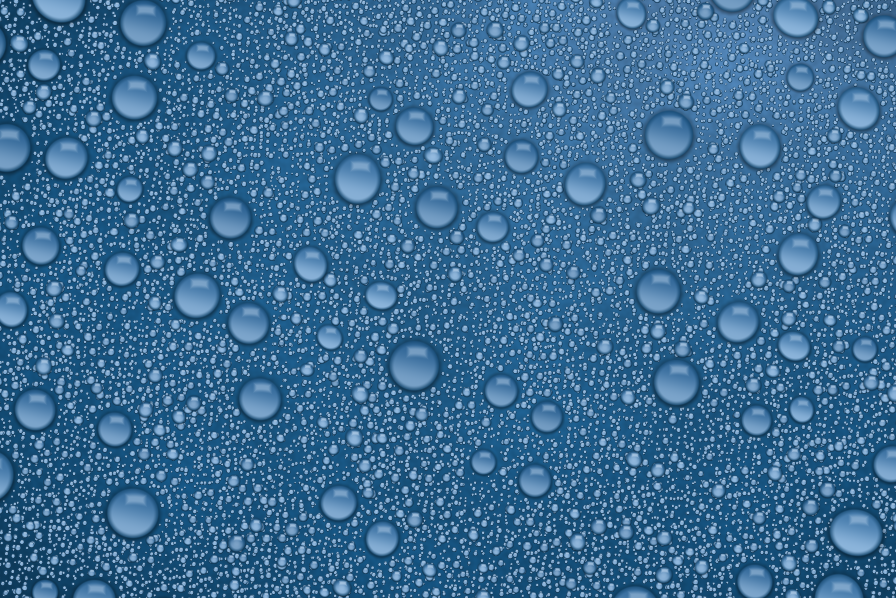
This texture is drawn by a WebGL 2 fragment shader. Its source:

```glsl
#version 300 es
precision highp float;
// Water drops of many sizes beaded on a blue surface, lit from the upper right.
uniform vec2 u_resolution;
out vec4 fragColor;

vec3 hash3(vec3 p) {
    p = fract(p * vec3(0.1031, 0.1030, 0.0973));
    p += dot(p, p.yxz + 33.33);
    return fract((p.xxy + p.yxx) * p.zyx);
}

vec2 gradientAt(vec2 cell) {
    float a = 6.2832 * hash3(vec3(cell, 7.0)).x;
    return vec2(cos(a), sin(a));
}

float gradientNoise(vec2 p) {
    vec2 i = floor(p), f = fract(p);
    vec2 u = f * f * f * (f * (f * 6.0 - 15.0) + 10.0);
    float a = dot(gradientAt(i), f);
    float b = dot(gradientAt(i + vec2(1, 0)), f - vec2(1, 0));
    float c = dot(gradientAt(i + vec2(0, 1)), f - vec2(0, 1));
    float d = dot(gradientAt(i + vec2(1, 1)), f - vec2(1, 1));
    return mix(mix(a, b, u.x), mix(c, d, u.x), u.y);
}

// One drop per grid cell, kept inside it: offset from its centre, radius, random id.
vec4 findDrop(vec2 p, float cellSize, float share, float seed) {
    float angle = 0.35 + seed * 1.3;
    mat2 turn = mat2(cos(angle), sin(angle), -sin(angle), cos(angle));
    vec2 g = turn * p / cellSize + 40.0;
    g.x += hash3(vec3(floor(g.y), 3.0, seed)).x;
    vec3 h = hash3(vec3(floor(g), seed + 11.0));
    vec3 k = hash3(vec3(floor(g), seed + 29.0));
    float radius = mix(0.14, 0.32, h.z);
    vec2 centre = 0.5 + (h.xy - 0.5) * (1.0 - 2.5 * radius);
    vec2 offset = (fract(g) - centre) * turn * cellSize;
    return vec4(offset, k.x < share ? radius * cellSize : 0.0, k.y);
}

vec3 surface(vec2 p, vec2 uv) {
    float glow = exp(-2.6 * dot(uv - vec2(0.83, 1.04), uv - vec2(0.83, 1.04)));
    vec3 col = mix(vec3(0.065, 0.30, 0.47), vec3(0.34, 0.52, 0.71), glow * glow * 0.9);
    col += vec3(0.04, 0.045, 0.05) * exp(-5.0 * dot(uv - 0.5, uv - 0.5));
    col *= 1.0 - 0.3 * smoothstep(0.45, 0.8, length(uv - vec2(0.53, 0.52)));
    col *= 1.0 + 0.12 * gradientNoise(p * 5.0) + 0.10 * gradientNoise(p * 95.0);
    return col;
}

// Paints one drop over col; q is the offset in units of the drop radius.
vec3 paintDrop(vec3 col, vec2 q, float radius, float id, float large) {
    float angle = id * 6.2832;
    vec2 axis = vec2(cos(angle), sin(angle));
    float along = dot(q, axis);
    float d = length(q - axis * along * 0.14 * id * id);
    float edge = 1.0 / (u_resolution.y * radius);

    // Contact shadow, strongest below the drop
    float shade = 1.0 - smoothstep(0.88, 1.24, d);
    col *= 1.0 - shade * mix(0.55, 0.28, smoothstep(-0.9, 0.8, q.y));

    // Body: pale towards the bottom, dark at the rim
    vec3 body = mix(vec3(0.23, 0.44, 0.63), vec3(0.50, 0.66, 0.81),
                    smoothstep(0.75, -0.75, q.y + 0.25 * q.x));
    body = mix(body, vec3(0.62, 0.75, 0.88), (1.0 - large) * 0.6 * smoothstep(0.8, 0.1, d));
    body += 0.10 * (id - 0.5);
    float rim = smoothstep(mix(0.55, 0.78, large), 1.03, d);
    body = mix(body, vec3(0.04, 0.24, 0.39), rim * mix(0.85, 0.6, smoothstep(-0.6, 0.9, q.y)));

    // Window-shaped glint near the top, curved along the rim
    vec2 w = abs(vec2(q.x - 0.12, q.y - 0.58 + 0.25 * q.x * q.x)) - vec2(0.30, 0.10);
    float glint = 1.0 - smoothstep(-0.05, 0.14 + edge, max(w.x, w.y));
    body = mix(body, vec3(0.72, 0.82, 0.92), glint * mix(0.75, 0.5, large));

    return mix(col, body, 1.0 - smoothstep(1.0 - edge, 1.0 + edge, d));
}

void main() {
    vec2 uv = gl_FragCoord.xy / u_resolution;
    vec2 p = gl_FragCoord.xy / u_resolution.y;
    vec3 col = surface(p, uv);

    // Fine mist up to small beads, cleared away around the large drops
    float sizes[4] = float[](0.0115, 0.0145, 0.024, 0.043);
    float shares[4] = float[](0.85, 0.85, 0.82, 0.36);
    for (int i = 0; i < 4; i++) {
        vec4 bead = findDrop(p, sizes[i], shares[i], float(i) + 1.0);
        vec2 centre = p - bead.xy;
        vec4 neighbour = findDrop(centre, 0.132, 0.64, 0.0);
        bool blocked = neighbour.z > 0.0 && length(neighbour.xy) < neighbour.z * 1.1 + bead.z;
        bead.z *= 1.0 + 0.25 * gradientNoise(centre * 7.0);
        if (bead.z > 0.0 && !blocked)
            col = paintDrop(col, bead.xy / bead.z, bead.z, bead.w, 0.0);
    }

    // Large drops
    vec4 drop = findDrop(p, 0.132, 0.64, 0.0);
    if (drop.z > 0.0)
        col = paintDrop(col, drop.xy / drop.z, drop.z, drop.w, 1.0);

    fragColor = vec4(clamp(col, 0.0, 1.0), 1.0);
}
```
